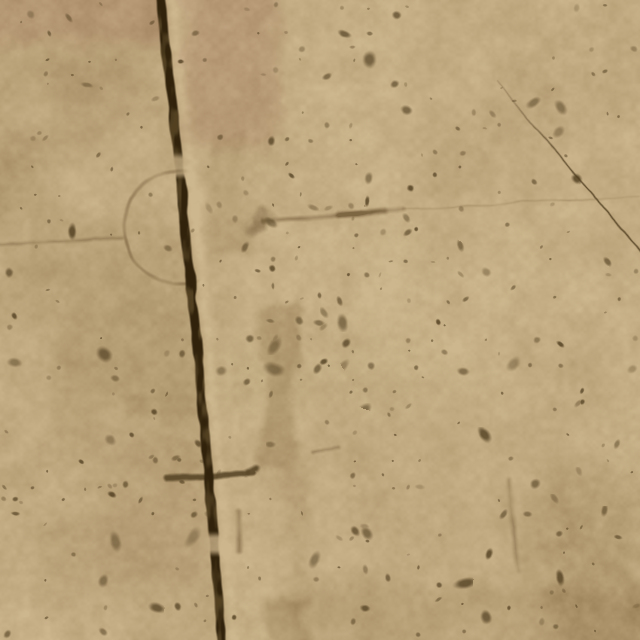
Write a Shadertoy shader that draws this texture.

```glsl
// Weathered tan concrete wall with a dark slanted seam, stains, scratches and pits.
const vec3 LIGHT = vec3(0.775, 0.685, 0.525);
const vec3 STAIN = vec3(0.660, 0.560, 0.400);
const vec3 BROWN = vec3(0.49, 0.40, 0.26);
const vec3 UMBER = vec3(0.32, 0.25, 0.13);
const vec3 INK = vec3(0.19, 0.135, 0.045);
const vec3 ROSE = vec3(0.012, -0.008, 0.012);
const float SEAM_HALF_WIDTH = 0.0072;
const float MOTTLE = 2.6;
const float GRAIN = 0.55;

float hash(vec2 p) {
    return fract(sin(dot(p, vec2(127.1, 311.7))) * 43758.5453);
}

float noise(vec2 p) {
    vec2 i = floor(p), f = fract(p);
    f = f * f * (3.0 - 2.0 * f);
    return mix(mix(hash(i), hash(i + vec2(1, 0)), f.x),
               mix(hash(i + vec2(0, 1)), hash(i + vec2(1, 1)), f.x), f.y);
}

float fbm(vec2 p) {
    float sum = 0.0, amp = 0.5;
    for (int i = 0; i < 5; i++) {
        sum += amp * noise(p);
        p = mat2(1.6, 1.2, -1.2, 1.6) * p + 7.3;
        amp *= 0.5;
    }
    return sum;
}

// Soft-edged rectangle
float blot(vec2 p, vec2 lo, vec2 hi, float soft) {
    vec2 m = smoothstep(lo - soft, lo + soft, p) * (1.0 - smoothstep(hi - soft, hi + soft, p));
    return m.x * m.y;
}

// Soft line from a to b
float stroke(vec2 p, vec2 a, vec2 b, float halfWidth, float soft) {
    vec2 d = b - a;
    float t = clamp(dot(p - a, d) / dot(d, d), 0.0, 1.0);
    return 1.0 - smoothstep(halfWidth - soft, halfWidth + soft, length(p - a - t * d));
}

// Scattered oblong pits, at most one per grid cell
float pits(vec2 p, float cells, float chance, float size, float seed) {
    vec2 id = floor(p * cells) + seed;
    vec2 center = 0.3 + 0.4 * vec2(hash(id + 3.1), hash(id + 8.7));
    vec2 q = (fract(p * cells) - center) / cells;
    float angle = 3.14159 * hash(id + 5.3);
    q = mat2(cos(angle), -sin(angle), sin(angle), cos(angle)) * q;
    q.x *= mix(0.45, 1.0, hash(id + 1.9));
    float r = size * mix(0.35, 1.0, pow(hash(id + 6.1), 2.0));
    float mask = 1.0 - smoothstep(r * 0.4, r * 1.3, length(q));
    return mask * step(hash(id), chance) * mix(0.35, 1.0, hash(id + 4.4));
}

void mainImage(out vec4 fragColor, in vec2 fragCoord) {
    vec2 p = fragCoord / iResolution.xy;
    vec2 wobble = vec2(fbm(p * 22.0), fbm(p * 22.0 + 40.0)) - 0.48;
    vec2 w = p + 0.045 * wobble;
    float seamX = 0.347 - 0.078 * p.y - 0.018 * p.y * p.y + 0.003 * (noise(vec2(3.0, p.y * 30.0)) - 0.5);
    float seamDist = p.x - seamX;
    float leftSide = 1.0 - smoothstep(-0.01, 0.02, seamDist);

    // Mottled ground, rougher left of the seam
    float dirt = mix(0.22, 0.68, leftSide);
    dirt += MOTTLE * mix(0.5, 1.0, leftSide) * (fbm(p * 7.0) - 0.48);
    dirt += 1.1 * (fbm(p * 28.0 + 13.0) - 0.48);
    dirt += GRAIN * (noise(p * 95.0) - 0.5) + 0.5 * GRAIN * (noise(p * 210.0) - 0.5);

    // Stains: upper column, its tongue, lower column, corners
    float column = blot(w, vec2(0.29, 0.77), vec2(0.43, 1.1), 0.025);
    float tongue = blot(w, vec2(0.325, 0.60), vec2(0.385, 0.79), 0.015);
    float topLeft = leftSide * blot(w, vec2(-0.1, 0.935), vec2(0.3, 1.1), 0.02);
    float streak = blot(w, vec2(0.412, 0.26), vec2(0.465, 0.52), 0.013);
    dirt += 1.05 * column + 0.85 * tongue + 1.0 * topLeft + 1.35 * streak;
    dirt += 1.4 * blot(w, vec2(0.41, -0.1), vec2(0.48, 0.065), 0.012);
    dirt += 0.55 * blot(w, vec2(0.44, 0.05), vec2(0.485, 0.26), 0.015);
    float corner = blot(w, vec2(0.85, -0.1), vec2(1.1, 0.27), 0.045);
    dirt += corner * (0.7 + 2.2 * (fbm(p * 30.0) - 0.35));
    dirt += 0.7 * blot(w, vec2(0.48, -0.1), vec2(1.1, 0.085), 0.03);
    dirt += 0.6 * blot(w, vec2(0.19, 0.35), vec2(0.31, 0.385), 0.012);
    dirt -= 0.6 * exp(-pow((seamDist - 0.018) / 0.009, 2.0));
    vec3 color = mix(LIGHT, STAIN, 0.5 * clamp(dirt, -0.5, 2.7));
    color += ROSE * (column + topLeft + 0.5 * fbm(p * 5.0 + 20.0) - 0.25);

    // Faint horizontal cracks, ring and ridges
    vec2 s = p + 0.008 * wobble;
    float marks = 0.65 * stroke(s, vec2(0.41, 0.655), vec2(0.63, 0.673), 0.003, 0.004);
    marks += 0.6 * stroke(s, vec2(0.53, 0.666), vec2(0.60, 0.669), 0.004, 0.005);
    marks += 0.3 * stroke(s, vec2(0.63, 0.673), vec2(1.0, 0.694), 0.001, 0.003);
    marks += 0.45 * stroke(s, vec2(0.0, 0.619), vec2(0.19, 0.627), 0.002, 0.004);
    marks += 0.8 * stroke(w, vec2(0.385, 0.643), vec2(0.41, 0.656), 0.008, 0.009);
    float ring = abs(length(s - vec2(0.282, 0.645)) - 0.088);
    marks += 0.45 * leftSide * (1.0 - smoothstep(0.0, 0.005, ring));
    marks += 0.5 * stroke(s, vec2(0.796, 0.25), vec2(0.811, 0.11), 0.002, 0.006);
    marks += 0.6 * stroke(s, vec2(0.373, 0.20), vec2(0.375, 0.14), 0.003, 0.005);
    marks += 0.5 * stroke(s, vec2(0.49, 0.293), vec2(0.53, 0.302), 0.002, 0.004);
    marks *= 0.55 + 0.9 * noise(p * 45.0);
    color = mix(color, BROWN, clamp(marks, 0.0, 1.0));

    // Diagonal scratch
    float scratch = stroke(s, vec2(0.777, 0.873), vec2(1.01, 0.598), 0.0011, 0.0018);
    color = mix(color, UMBER, scratch * smoothstep(0.75, 0.92, p.x) * 0.8 + 0.15 * scratch);

    // Pits, densest right of center
    float cluster = exp(-dot(p - vec2(0.61, 0.47), p - vec2(0.61, 0.47)) / 0.035);
    float specks = pits(s, 15.0, 0.14, 0.011, 2.0);
    specks = max(specks, pits(s, 27.0, 0.08 + 0.25 * cluster, 0.008, 31.0));
    specks = max(specks, 0.75 * pits(s, 48.0, 0.09 + 0.12 * cluster, 0.005, 67.0));
    color = mix(color, UMBER, 0.85 * specks);

    // Dark seam with two worn gaps, crossed by a short bar
    float gaps = max(blot(p, vec2(0.2, 0.725), vec2(0.4, 0.757), 0.007),
                     blot(p, vec2(0.2, 0.135), vec2(0.4, 0.165), 0.007));
    float halfWidth = SEAM_HALF_WIDTH * mix(0.8, 1.15, noise(vec2(p.y * 60.0, 9.0)));
    float seam = 1.0 - smoothstep(halfWidth - 0.002, halfWidth + 0.0025, abs(seamDist));
    vec3 seamColor = mix(INK, UMBER, smoothstep(0.35, 0.9, noise(p * vec2(160.0, 50.0))));
    float bar = stroke(s, vec2(0.262, 0.252), vec2(0.398, 0.262), 0.0045, 0.003);
    bar = max(bar, stroke(s, vec2(0.385, 0.261), vec2(0.402, 0.268), 0.005, 0.004));
    color = mix(color, UMBER, 0.85 * bar);
    color = mix(color, seamColor, seam * (1.0 - 0.85 * gaps));
    fragColor = vec4(color, 1.0);
}
```
